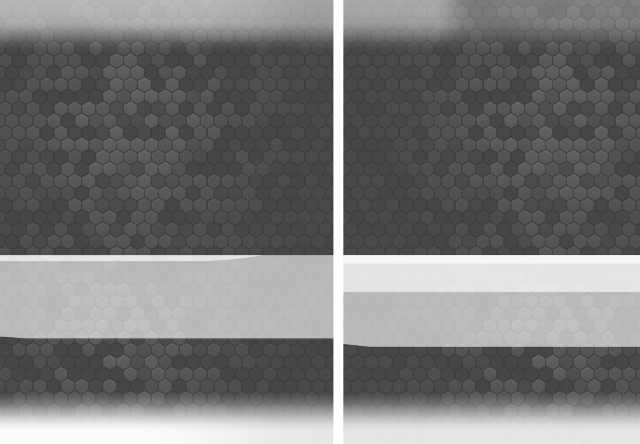
A Shadertoy shader for this background:

```glsl
// Two dark honeycomb panels split by a white gutter, with frosted bands across.
// Hexagon cells get hashed brightness, clustered by gradient noise; the bands
// are repeated translucent white layers, and soft glows close top and bottom.

#define PITCH 0.03137       // hexagon spacing, in canvas heights
#define LATTICE vec2(0.294, 0.8633)
#define GUTTER vec2(0.751, 0.7734)
#define COPY_SHIFT 0.9663   // honeycomb offset of the right panel
#define BASE_GREY 0.275
#define CELL_GAIN 0.105
#define FROST 0.62          // opacity of one translucent layer
#define BAND_TOP 0.4251

float hash(vec2 p) {
    vec3 q = fract(vec3(p.xyx) * 0.1031);
    q += dot(q, q.yzx + 33.33);
    return fract((q.x + q.y) * q.z);
}

vec2 gradientAt(vec2 cell) {
    float angle = 6.2832 * hash(cell + 71.0);
    return vec2(cos(angle), sin(angle));
}

float gradientNoise(vec2 p) {
    vec2 i = floor(p), f = fract(p);
    vec2 u = f * f * f * (f * (f * 6.0 - 15.0) + 10.0);
    vec2 e = vec2(1.0, 0.0);
    float low = mix(dot(gradientAt(i), f), dot(gradientAt(i + e), f - e), u.x);
    float high = mix(dot(gradientAt(i + e.yx), f - e.yx),
                     dot(gradientAt(i + 1.0), f - 1.0), u.x);
    return mix(low, high, u.y);
}

// Soft elliptical patch
float patchGlow(vec2 p, vec2 centre, vec2 radius) {
    vec2 d = (p - centre) / radius;
    return exp(-dot(d, d));
}

// Grey level of the honeycomb at p
float honeycomb(vec2 p, float pixel) {
    vec2 step2 = vec2(1.0, 1.7320508);
    vec2 q = (p - LATTICE) / PITCH;
    vec2 a = step2 * floor(q / step2 + 0.5);
    vec2 b = step2 * (floor(q / step2) + 0.5);
    vec2 centre = dot(q - a, q - a) < dot(q - b, q - b) ? a : b;
    vec2 local = q - centre;
    vec2 id = round(centre * 2.0 / step2);

    // Brightness of the whole cell
    vec2 at = centre * PITCH + LATTICE;
    float field = patchGlow(at, vec2(0.29, 0.72), vec2(0.26, 0.27))
                + 0.85 * patchGlow(at, vec2(0.27, 0.20), vec2(0.25, 0.20));
    field = min(field + 0.13, 1.0);
    float pick = hash(id + 140.0) + 0.45 * gradientNoise(at * 9.0);
    float lit = field * smoothstep(0.1, 0.75, pick);

    // Groove between cells, and a bevel on the upper rim
    vec2 h = abs(local);
    float inset = 0.5 - max(h.x, 0.5 * h.x + 0.8660254 * h.y);
    float aa = pixel / PITCH;
    float groove = 1.0 - smoothstep(0.02, 0.03 + aa, inset);
    float rim = smoothstep(0.03, 0.06, inset) * (1.0 - smoothstep(0.07, 0.08 + aa, inset));
    float grey = BASE_GREY + CELL_GAIN * lit * (0.85 + 0.3 * local.y);
    grey += rim * lit * 0.07 * smoothstep(-0.3, 0.5, local.y - 0.3 * local.x);
    return grey - groove * (0.03 + 0.06 * lit);
}

float above(float y, float edge, float pixel) {
    return smoothstep(-0.5 * pixel, 0.5 * pixel, y - edge);
}

float frost(float grey, float coverage) {
    return mix(grey, 1.0, FROST * coverage);
}

void mainImage(out vec4 fragColor, in vec2 fragCoord) {
    vec2 p = fragCoord / iResolution.y;
    float pixel = 1.0 / iResolution.y;
    bool right = p.x > 0.5 * (GUTTER.x + GUTTER.y);
    float x = right ? p.x - GUTTER.y : p.x;
    vec2 tile = vec2(right ? p.x - COPY_SHIFT : p.x, p.y);
    float grey = honeycomb(tile, pixel);

    // Broad frosted band, its lower left corner slightly raised
    float lift = (right ? 0.0055 : 0.004) * (1.0 - smoothstep(0.0, 0.065, x));
    float bandBottom = (right ? 0.2191 : 0.2378) + lift;
    float underTop = 1.0 - above(p.y, BAND_TOP, pixel);
    grey = frost(grey, underTop * above(p.y, bandBottom, pixel));

    // Brighter strips: two straight on the right, one tapering on the left
    float taper = clamp((x - 0.44) / 0.15, 0.0, 1.0);
    float stripBottom = right ? 0.3427 : mix(0.412, BAND_TOP, taper * taper);
    grey = frost(grey, underTop * above(p.y, stripBottom, pixel));
    if (right) grey = frost(grey, underTop * above(p.y, 0.4064, pixel));

    // Blurred glows along the top and bottom
    float topGlow = right ? mix(0.50, 0.27, smoothstep(0.20, 0.29, x))
                          : mix(0.57, 0.47, smoothstep(0.45, 0.74, x));
    topGlow *= smoothstep(0.882, 0.955, p.y) * mix(0.92, 1.06, smoothstep(0.93, 1.0, p.y));
    grey = mix(grey, 1.0, topGlow);
    float bottomGlow = right ? 0.86 : mix(0.98, 0.87, smoothstep(0.3, 0.72, x));
    grey = mix(grey, 1.0, bottomGlow * (1.0 - smoothstep(0.025, 0.125, p.y)));

    // White gutter
    float gutter = above(p.x, GUTTER.x, pixel) * (1.0 - above(p.x, GUTTER.y, pixel));
    fragColor = vec4(vec3(mix(grey, 1.0, gutter)), 1.0);
}
```
